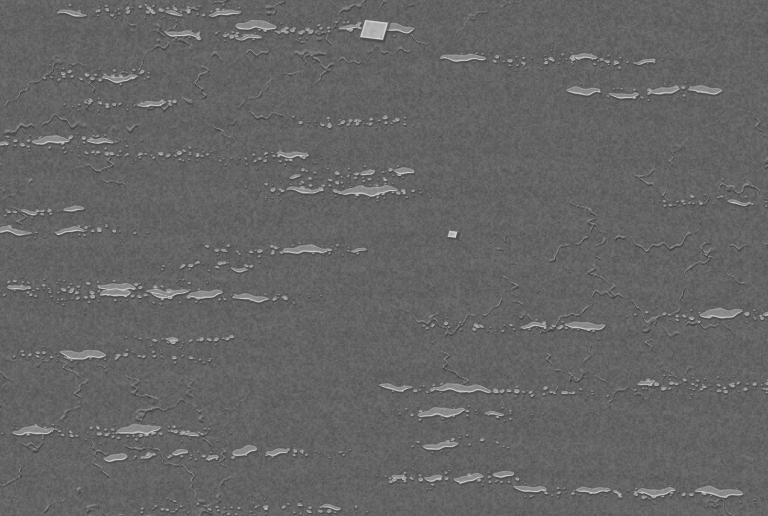
Write a Shadertoy shader that draws this texture.

```glsl
vec2 hash2(vec2 p) {
    vec3 a = fract(p.xyx * vec3(.1031, .1030, .0973));
    a += dot(a, a.yzx + 33.33);
    return fract((a.xx + a.yz) * a.zy);
}

float valueNoise(vec2 p) {
    vec2 i = floor(p), f = fract(p);
    f *= f * (3. - 2. * f);
    return mix(mix(hash2(i).x, hash2(i + vec2(1, 0)).x, f.x),
               mix(hash2(i + vec2(0, 1)).x, hash2(i + 1.).x, f.x), f.y);
}

float ellipse(vec2 p, vec2 r) {
    float k = length(p / r);
    return k * (k - 1.) / max(length(p / (r * r)), 1e-4);
}

float block(vec2 p, float size) {
    p += vec2(-.3, .12) * p.yx;
    return max(abs(p.x) - size, abs(p.y) - .75 * size);
}

// Thin broken grain boundaries: edges of warped cells
float veins(vec2 p) {
    vec2 g = p * vec2(6., 8.);
    g += .12 * sin(g.yx * 5. + 1.) + .06 * sin(g.yx * 17.) + .025 * sin(g.yx * 47.);
    float near = 9., next = 9.;
    for (int j = -1; j <= 1; j++)
    for (int i = -1; i <= 1; i++) {
        vec2 id = floor(g) + vec2(i, j);
        float d = length(id + hash2(id + 71.) - g);
        next = min(next, max(near, d));
        near = min(near, d);
    }
    float patches = smoothstep(-.1, .9, sin(5. * p.x + 2. * sin(4. * p.y)) + sin(9. * p.y - 3. * p.x + 1.));
    float gaps = smoothstep(.3, .6, valueNoise(p * 55.));
    return (1. - smoothstep(.005, .035, next - near)) * patches * gaps;
}

// Signed distance to flakes and specks gathered in horizontal strings
float particles(vec2 p) {
    float d = 1., crowd = .04 + .45 * veins(p);
    p.y += .003 * sin(31. * p.x + 9. * p.y) + .0013 * sin(97. * p.x - 40. * p.y)
         + .0009 * sin(230. * p.x + 150. * p.y);
    for (int i = 0; i < 32; i++) {
        float row = float(i);
        vec2 a = hash2(vec2(row, 3.)), b = hash2(vec2(row, 17.));
        vec2 q = p - vec2(1.5 * a.x, (row + a.y) / 32.);
        q.y += .06 * q.x * (b.y - .5);
        float reach = mix(.07, .25, b.x);
        crowd = max(crowd, exp(-q.y * q.y * mix(1800., 12000., a.y))
                    * (1. - smoothstep(reach * .6, reach * 1.3, abs(q.x))));

        float pitch = mix(.06, .13, b.y), id = floor(q.x / pitch);
        vec2 k = hash2(vec2(id + 20., row * 7. + 40.));
        if (abs((id + .5) * pitch) > reach || k.y < .3) continue;
        vec2 radius = vec2(pitch * mix(.14, .45, k.x), mix(.0032, .0095, k.x * k.y));
        vec2 e = q - vec2((id + .5) * pitch, .018 * (k.y - .65));
        e.y += .0015 * sin(e.x * 120. + row);
        d = min(d, ellipse(e, radius));
    }
    for (int s = 0; s < 2; s++) {
        vec2 cell = vec2(.018, .012) * (1. - .25 * float(s));
        vec2 g = p / cell + 5.3 * float(s), id = floor(g) + 57. * float(s);
        vec2 e = (fract(g) - .5 - .45 * (hash2(id) - .5)) * cell;
        float size = .0055 * (.7 * crowd - hash2(id + 91.).x);
        d = min(d, length(e * vec2(.7, 1.)) - size);
    }
    return d;
}

void mainImage(out vec4 fragColor, in vec2 fragCoord) {
    vec2 p = fragCoord / iResolution.y;
    float soft = .8 / iResolution.y;

    // Matrix: fine grain over faint horizontal streaks
    float grey = .392 + .07 * (valueNoise(p * 340.) - .5) + .04 * (valueNoise(p * 170. + 9.) - .5);
    grey += .004 * sin(70. * p.y + 2. * sin(5. * p.x)) + .003 * sin(163. * p.y + 3. * sin(4. * p.x + 1.));
    grey += .13 * veins(p) - .11 * veins(p + vec2(-.001, .004));

    // Flakes: grey core, bright lower rim, dark line beneath
    float d = particles(p), above = particles(p + vec2(-.001, .003));
    grey = mix(grey, .27, .75 * (1. - smoothstep(-.001, .0025, above)));
    grey = mix(grey, .31, .35 * (1. - smoothstep(0., .004, d)));
    float lit = .6 + .4 * clamp((d - above) / .003, -1., 1.);
    float core = .54 + .28 * lit * smoothstep(-.0045, -.0005, d) + .05 * (valueNoise(p * 300.) - .5);
    grey = mix(grey, core, 1. - smoothstep(-soft, soft, d));

    // Two bright blocky crystals
    float crystal = min(block(p - vec2(.725, .942), .023), block(p - vec2(.877, .546), .008));
    float shade = min(block(p - vec2(.727, .938), .024), block(p - vec2(.881, .543), .009));
    grey = mix(grey, .25, .6 * (1. - smoothstep(-.001, .003, shade)));
    float face = .69 + .17 * smoothstep(-.005, 0., crystal) + .06 * (valueNoise(p * 150.) - .5);
    grey = mix(grey, face, 1. - smoothstep(-soft, soft, crystal));

    fragColor = vec4(vec3(grey), 1.);
}
```
